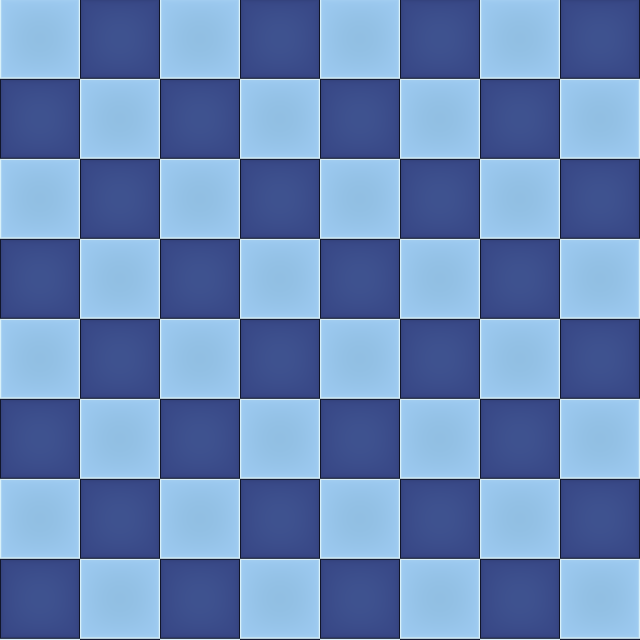
Reproduce this pattern procedurally as a Shadertoy shader.

```glsl
#define TILES 8.0
#define GRID_SHIFT vec2(0.0, 0.016)
#define LIGHT_RIM 0.016
#define DARK_RIM 0.013
#define HALO_WIDTH 0.025
#define LIGHT_EDGE vec3(0.612, 0.790, 0.942)
#define LIGHT_CORE vec3(0.570, 0.750, 0.890)
#define LIGHT_LINE vec3(0.850, 0.945, 0.975)
#define DARK_EDGE vec3(0.218, 0.278, 0.525)
#define DARK_CORE vec3(0.245, 0.322, 0.562)
#define DARK_LINE vec3(0.065, 0.085, 0.165)

// Covers the strip next to a tile border, smoothed over one pixel
float rimMask(float edgeDist, float width, float pixel) {
    return 1.0 - smoothstep(width - 0.5 * pixel, width + 0.5 * pixel, edgeDist);
}

// Shades one tile: soft centre, faint halo, crisp rim
vec3 tileColor(vec3 edge, vec3 core, vec3 line, float dome, float halo, float rim) {
    vec3 face = mix(edge, core, dome);
    return mix(mix(face, line, halo), line, rim);
}

void mainImage(out vec4 fragColor, in vec2 fragCoord) {
    vec2 grid = fragCoord / iResolution.xy * TILES - GRID_SHIFT;
    float pixel = TILES / min(iResolution.x, iResolution.y);
    vec2 cell = floor(grid);
    vec2 local = fract(grid);

    // Distance to the nearest border, positive inside light tiles
    vec2 inset = min(local, 1.0 - local);
    float edgeDist = min(inset.x, inset.y);
    float parity = mod(cell.x + cell.y, 2.0) * 2.0 - 1.0;
    float lightness = smoothstep(-0.5 * pixel, 0.5 * pixel, parity * edgeDist);

    // Rounded falloff from the tile centre
    vec2 bump = 4.0 * local * (1.0 - local);
    float dome = bump.x * bump.y;
    float halo = 0.22 * exp(-edgeDist / HALO_WIDTH);

    vec3 light = tileColor(LIGHT_EDGE, LIGHT_CORE, LIGHT_LINE, dome, halo,
                           rimMask(edgeDist, LIGHT_RIM, pixel));
    vec3 dark = tileColor(DARK_EDGE, DARK_CORE, DARK_LINE, dome, halo,
                          rimMask(edgeDist, DARK_RIM, pixel));
    fragColor = vec4(mix(dark, light, lightness), 1.0);
}
```
